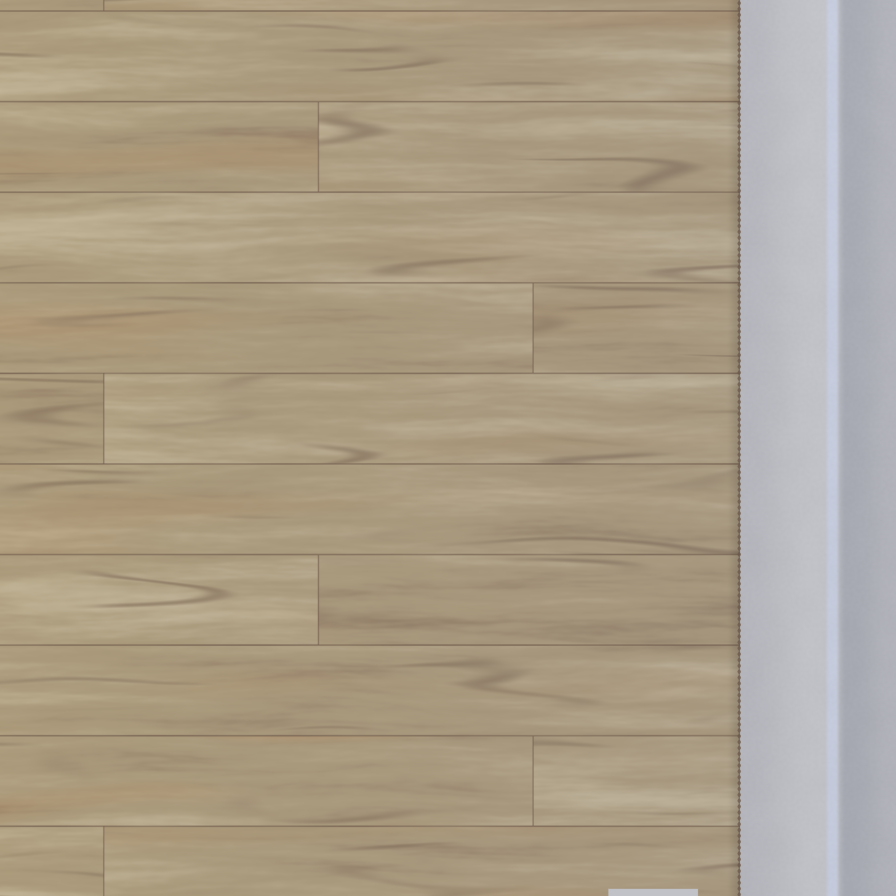
A WebGL 1 fragment shader for this texture:

```glsl
precision highp float;

uniform vec2 u_resolution;

const float ROW_HEIGHT = 0.1011;
const float FIRST_SEAM = 0.0778;
const float PLANK_LENGTH = 1.198;
const float ROW_SHIFT = 0.4792;
const float FIRST_JOINT = 0.595;
const float TRIM_EDGE = 0.826;

const vec3 WOOD_DARK = vec3(0.555, 0.480, 0.405);
const vec3 WOOD_MID = vec3(0.655, 0.600, 0.495);
const vec3 WOOD_LIGHT = vec3(0.745, 0.705, 0.610);
const vec3 WOOD_RUST = vec3(0.665, 0.510, 0.365);
const vec3 SEAM = vec3(0.455, 0.375, 0.315);
const vec3 TRIM_LIGHT = vec3(0.755, 0.760, 0.780);
const vec3 TRIM_MID = vec3(0.710, 0.713, 0.740);
const vec3 TRIM_SHADE = vec3(0.655, 0.665, 0.700);
const vec3 TRIM_GLINT = vec3(0.770, 0.795, 0.860);

float hash(vec2 p) {
  return fract(sin(dot(p, vec2(127.1, 311.7))) * 4375.85);
}

vec2 gradient(vec2 cell) {
  float angle = 6.2832 * hash(cell);
  return vec2(cos(angle), sin(angle));
}

// Gradient noise, roughly -1 to 1
float noise(vec2 p) {
  vec2 i = floor(p), f = fract(p);
  vec2 u = f * f * f * (f * (f * 6.0 - 15.0) + 10.0);
  vec2 e = vec2(1.0, 0.0);
  float a = dot(gradient(i), f);
  float b = dot(gradient(i + e.xy), f - e.xy);
  float c = dot(gradient(i + e.yx), f - e.yx);
  float d = dot(gradient(i + e.xx), f - e.xx);
  return 1.4 * mix(mix(a, b, u.x), mix(c, d, u.x), u.y);
}

float line(float dist, float halfWidth, float px) {
  return 1.0 - smoothstep(halfWidth - px, halfWidth + px, abs(dist));
}

float box(vec2 p, vec2 center, vec2 halfSize, float px) {
  vec2 d = abs(p - center) - halfSize;
  return 1.0 - smoothstep(-px, px, max(d.x, d.y));
}

vec3 woodRamp(float tone) {
  vec3 c = mix(WOOD_DARK, WOOD_MID, smoothstep(0.0, 0.5, tone));
  return mix(c, WOOD_LIGHT, smoothstep(0.45, 1.0, tone));
}

// Grain of one plank, varied by its id
vec3 plankColor(vec2 p, vec2 id) {
  float seed = hash(id + 3.7);
  float character = hash(id + 19.3);
  vec2 q = p + vec2(seed * 31.0, character * 17.0);
  q.y += 0.006 * noise(q * vec2(5.0, 14.0));

  float bands = noise(q * vec2(2.2, 27.0));
  float streaks = noise(q * vec2(5.0, 75.0) + 7.0);
  float fibers = noise(q * vec2(17.0, 190.0) + 13.0);
  float flecks = noise(q * vec2(55.0, 260.0) + 29.0);
  float tone = 0.54 + 0.22 * (seed - 0.5) + 0.27 * bands
             + 0.17 * streaks + 0.09 * fibers + 0.04 * flecks;
  vec3 c = woodRamp(tone);

  // Rusty heartwood and thin dark veins
  float rust = smoothstep(0.1, 0.75, noise(q * vec2(2.0, 19.0) + 41.0));
  c = mix(c, WOOD_RUST, rust * (0.12 + 0.5 * smoothstep(0.6, 1.0, character)));
  float ridge = 1.0 - abs(noise(q * vec2(2.6, 30.0) + 53.0));
  float patches = smoothstep(0.05, 0.6, noise(q * vec2(4.5, 22.0) + 67.0));
  c = mix(c, WOOD_DARK * 0.94, 0.65 * patches * smoothstep(0.86, 1.0, ridge));
  return c * mix(vec3(1.02, 1.005, 0.97), vec3(0.985, 0.98, 1.0), p.x);
}

vec3 floorColor(vec2 p, float px) {
  float v = (p.y - FIRST_SEAM) / ROW_HEIGHT;
  float row = floor(v);
  float u = (p.x - FIRST_JOINT - row * ROW_SHIFT) / PLANK_LENGTH;
  vec3 c = plankColor(p, vec2(floor(u), row));

  float seamDist = (fract(v + 0.5) - 0.5) * ROW_HEIGHT;
  float jointDist = (fract(u + 0.5) - 0.5) * PLANK_LENGTH;
  float wear = 0.62 + 0.2 * noise(vec2(p.x * 9.0, floor(v + 0.5) * 3.3));
  c = mix(c, SEAM, wear * line(seamDist, 0.0009, px));
  return mix(c, SEAM, 0.6 * line(jointDist, 0.0008, px));
}

vec3 trimColor(vec2 p, float px) {
  vec3 c = mix(TRIM_MID, TRIM_LIGHT, smoothstep(0.83, 0.91, p.x));
  c = mix(c, TRIM_SHADE, smoothstep(0.930, 0.944, p.x));
  c = mix(c, TRIM_MID, 0.75 * smoothstep(0.945, 1.0, p.x));
  c = mix(c, TRIM_GLINT, line(p.x - 0.929, 0.006, px + 0.002));
  float grit = 0.6 * noise(p * 230.0) + 0.6 * noise(p * vec2(35.0, 28.0));
  return c + 0.011 * grit + 0.012 * (p.y - 0.5);
}

void main() {
  vec2 p = gl_FragCoord.xy / u_resolution;
  float px = 0.75 / min(u_resolution.x, u_resolution.y);
  vec3 color = floorColor(p, px);

  // Shadow and toothed brown edge beside the trim
  color *= 1.0 - 0.12 * smoothstep(TRIM_EDGE - 0.016, TRIM_EDGE, p.x);
  float teeth = 0.0012 + 0.0007 * sin(p.y * 960.0);
  color = mix(color, trimColor(p, px), smoothstep(-px, px, p.x - TRIM_EDGE));
  color = mix(color, SEAM * 0.9, 0.75 * line(p.x - TRIM_EDGE + 0.001, teeth, px));

  // Pale block at the bottom edge
  float block = box(p, vec2(0.729, 0.0), vec2(0.050, 0.008), px);
  color = mix(color, TRIM_LIGHT, block);
  gl_FragColor = vec4(color, 1.0);
}
```
